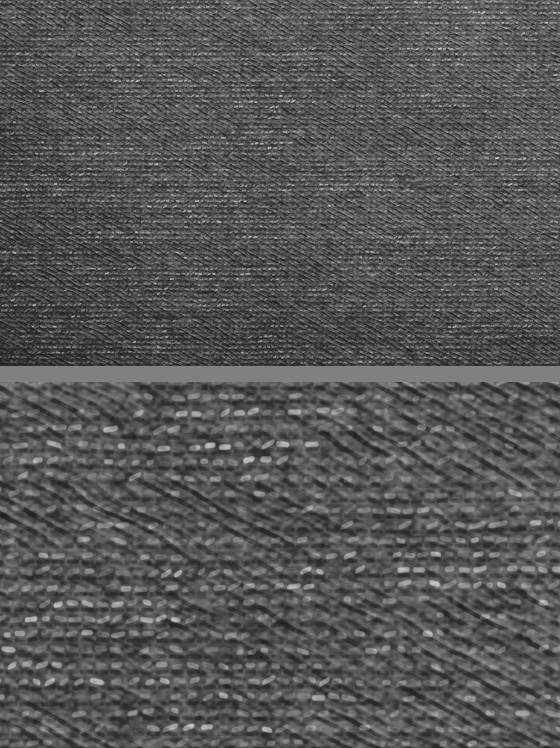
Top: the whole. Bottom: its middle third, enlarged.
Write a Shadertoy shader that draws this texture.

```glsl
const float ROWS = 70.0;         // weft rows per canvas height
const float STITCHES = 75.0;     // stitches per same length
const float TWILL_SLOPE = 0.54;  // fall of the twill ribs
const vec3 SHADOW = vec3(0.10, 0.11, 0.12);
const vec3 HIGHLIGHT = vec3(0.80, 0.81, 0.82);

float hash(vec2 p) {
    return fract(sin(dot(p, vec2(127.1, 311.7))) * 43758.5453);
}

float noise(vec2 p) {
    vec2 i = floor(p), f = fract(p);
    f = f * f * (3.0 - 2.0 * f);
    float low = mix(hash(i), hash(i + vec2(1, 0)), f.x);
    float high = mix(hash(i + vec2(0, 1)), hash(i + vec2(1, 1)), f.x);
    return mix(low, high, f.y);
}

// Noise centred on zero
float grain(vec2 p, vec2 scale) {
    return noise(p * scale) - 0.5;
}

// Slightly tilted dash inside a unit cell
float dash(vec2 q, float halfLength, float radius, float tilt, float soft) {
    q.y -= tilt * q.x;
    float d = length(vec2(max(abs(q.x) - halfLength, 0.0), q.y));
    return 1.0 - smoothstep(radius - soft, radius + soft, d);
}

// Uneven weft stitches over their shadows, each row shifted along the twill
float stitches(vec2 p, float soft) {
    float y = p.y * ROWS;
    float row = floor(y);
    float shift = row * STITCHES / (ROWS * TWILL_SLOPE);
    float drift = 1.5 * noise(vec2(p.x * 14.0, row * 3.7));
    float x = p.x * STITCHES + shift + drift;
    vec2 cell = vec2(floor(x), row);
    float glint = hash(cell);
    float size = hash(cell + 17.0);
    float rise = 0.16 * (hash(cell + 41.0) - 0.5);
    float rowGlow = noise(vec2(p.x * 8.0, row * 5.3));
    vec2 q = vec2(fract(x), fract(y)) - 0.5;
    float tilt = mix(-0.3, 0.5, hash(cell + 73.0));
    float body = dash(q - vec2(0.0, 0.13 + rise), mix(0.1, 0.3, size), 0.17, tilt, soft);
    float shade = dash(q + vec2(0.0, 0.27), 0.3, 0.13, 0.0, soft);
    float strength = (0.3 + 0.85 * glint * glint) * (0.65 + 0.7 * rowGlow);
    return body * strength - 0.3 * shade;
}

// Ribs falling to the right: thin dark groove with a lit flank, broken in places
float ribs(vec2 p, float soft) {
    float phase = (p.y + TWILL_SLOPE * p.x) * ROWS + 0.5 * grain(p, vec2(22, 45));
    float line = floor(phase);
    float f = fract(phase) - 0.5;
    float strength = 0.3 + 1.4 * noise(vec2(p.x * 45.0, line * 2.3));
    float groove = 1.0 - smoothstep(0.15 - soft, 0.15 + soft, abs(f));
    float flank = 1.0 - smoothstep(0.12 - soft, 0.12 + soft, abs(f - 0.32));
    return strength * (0.55 * flank - groove);
}

// Broad light, strongest at upper right, with worn patches
float lighting(vec2 p, vec2 uv) {
    float slope = 0.04 * (uv.x - 0.5) + 0.075 * (uv.y - 0.5);
    float vignette = -0.08 * dot(uv - vec2(0.6), uv - vec2(0.6));
    return slope + vignette + 0.04 * grain(p, vec2(4, 5));
}

void mainImage(out vec4 fragColor, in vec2 fragCoord) {
    vec2 uv = fragCoord / iResolution.xy;
    vec2 p = fragCoord / iResolution.y;
    float soft = clamp(0.55 * ROWS / iResolution.y, 0.06, 0.12);

    // Uneven thread positions
    vec2 cloth = p + vec2(0.0, 0.005 * grain(p, vec2(9, 28)));
    float ribbed = smoothstep(0.25, 0.75, noise(p * vec2(7, 20) + 9.0));

    // Weave
    float tone = 0.328 + lighting(p, uv);
    tone += 0.26 * stitches(cloth, soft) * mix(1.1, 0.65, ribbed);
    tone += ribs(cloth, soft) * mix(0.045, 0.11, ribbed) + 0.01 * ribbed;

    // Horizontal streaks and mottled fibres
    tone += 0.05 * grain(p, vec2(4, 65));
    tone += 0.05 * grain(p, vec2(40, 60));
    tone += 0.08 * grain(p, vec2(60, 130));
    tone += 0.14 * grain(p, vec2(130, 200));
    tone += 0.16 * grain(p + 3.0, vec2(240, 300));

    // Compressed shadows
    tone = max(tone, 0.19 + 0.45 * (tone - 0.19));
    fragColor = vec4(mix(SHADOW, HIGHLIGHT, clamp((tone - 0.1) / 0.7, 0.0, 1.0)), 1.0);
}
```
